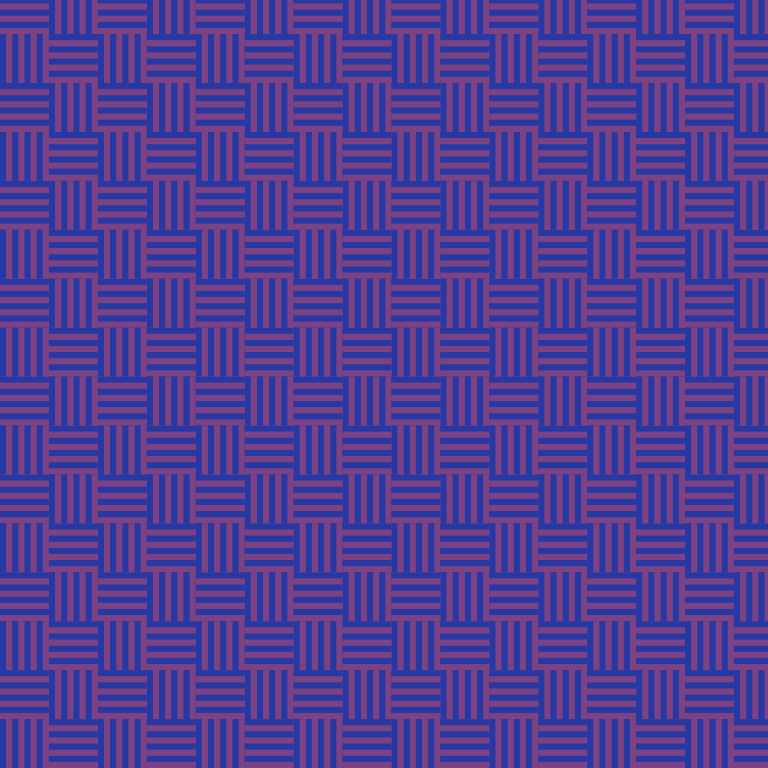
This pattern is drawn by a Shadertoy shader. Its source:

```glsl
// Basket weave: a checkerboard of square tiles, each filled with equal stripes,
// upright on even tiles and level on odd ones. Stripes and checkerboard all come
// from one antialiased square wave, so every edge is smooth at any size.

#define REPEATS 7.848           // two-tile periods per canvas height
#define STRIPE_PAIRS 4.0        // blue and plum pairs in one tile
#define BLUE vec3(0.15, 0.22, 0.64)
#define PLUM vec3(0.49, 0.26, 0.51)

// Square wave of period 1: 0 in the first half, 1 in the second.
// The edge ramp is one pixel wide; pixel is its size in periods.
vec2 squareWave(vec2 x, float pixel) {
    vec2 edgeDistance = 0.25 - abs(fract(x - 0.25) - 0.5);
    return clamp(edgeDistance / pixel + 0.5, 0.0, 1.0);
}

void mainImage(out vec4 fragColor, in vec2 fragCoord) {
    float pixel = REPEATS / iResolution.y;
    vec2 weave = fragCoord * pixel;

    // Checkerboard: 0 on upright tiles, 1 on level tiles
    vec2 odd = squareWave(weave, pixel);
    float level = odd.x + odd.y - 2.0 * odd.x * odd.y;

    // Stripes: plum lies at the right and lower edges of its tiles
    float stripesPerPeriod = 2.0 * STRIPE_PAIRS;
    vec2 stripe = squareWave(weave * stripesPerPeriod, pixel * stripesPerPeriod);
    float plum = mix(stripe.x, 1.0 - stripe.y, level);

    fragColor = vec4(mix(BLUE, PLUM, plum), 1.0);
}
```
